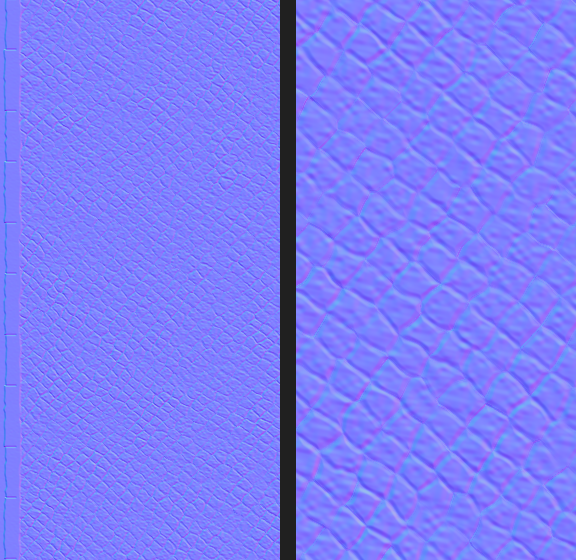
Left: the whole. Right: its middle third, enlarged.
Give the GLSL for this texture map, as a WebGL 1 fragment shader.

```glsl
precision highp float;
// Normal map of diagonal cobblestone paving with a kerb along the left side.

uniform vec2 u_resolution;

const vec2 STONE_SIZE = vec2(0.042, 0.036);
const float STONE_ANGLE = 0.66;
const float KERB_LEFT = 0.017;
const float KERB_RIGHT = 0.073;
const float KERB_PERIOD = 0.4;
const float SAMPLE_STEP = 0.0015;
const vec2 RELIEF_GAIN = vec2(0.9, 1.1);

float hash(vec2 p) {
  return fract(sin(dot(p, vec2(127.1, 311.7))) * 43758.5453);
}

vec2 hash2(vec2 p) {
  return vec2(hash(p), hash(p + 57.3));
}

float noise(vec2 p) {
  vec2 i = floor(p);
  vec2 f = fract(p);
  f = f * f * (3.0 - 2.0 * f);
  float low = mix(hash(i), hash(i + vec2(1.0, 0.0)), f.x);
  float high = mix(hash(i + vec2(0.0, 1.0)), hash(i + vec2(1.0, 1.0)), f.x);
  return mix(low, high, f.y);
}

vec2 rotate(vec2 p, float angle) {
  float c = cos(angle);
  float s = sin(angle);
  return vec2(c * p.x - s * p.y, s * p.x + c * p.y);
}

// Jittered square cells: x is the gap to the nearest joint, y a tilt ramp.
vec2 stoneCell(vec2 q, float jitter) {
  vec2 cell = floor(q);
  float nearest = 9.0;
  float second = 9.0;
  float tilt = 0.0;
  for (int j = -1; j <= 1; j++) {
    for (int i = -1; i <= 1; i++) {
      vec2 id = cell + vec2(float(i), float(j));
      vec2 random = hash2(id) - 0.5;
      vec2 offset = q - id - 0.5 - jitter * random;
      float d = length(offset);
      if (d < nearest) {
        second = nearest;
        nearest = d;
        tilt = dot(offset, hash2(id + 19.0) - 0.5);
      } else {
        second = min(second, d);
      }
    }
  }
  return vec2(second - nearest, tilt);
}

// Fine grain, slightly wider than tall.
float grain(vec2 p) {
  vec2 q = rotate(p, 0.2);
  return 0.0007 * noise(q * vec2(50.0, 70.0))
       + 0.0012 * noise(q * vec2(115.0, 155.0) + 5.0);
}

float pavingHeight(vec2 p) {
  vec2 bend = vec2(noise(p * 3.0), noise(p * 3.0 + 31.0)) - 0.5;
  vec2 ripple = vec2(noise(p * 50.0), noise(p * 50.0 + 71.0)) - 0.5;
  vec2 q = rotate(p + 0.06 * bend + 0.006 * ripple, STONE_ANGLE);
  vec2 stone = stoneCell(q / STONE_SIZE, 0.3);
  float depth = mix(0.0004, 0.0018, noise(p * 14.0 + 13.0));
  return depth * smoothstep(0.0, 0.32, stone.x) + 0.0009 * stone.y + grain(p);
}

float groove(float d, float halfWidth) {
  return 1.0 - smoothstep(0.0, halfWidth, abs(d));
}

// Kerb blocks of two lengths with a ragged outer edge.
float kerbHeight(vec2 p) {
  float y = mod(p.y - 0.004, KERB_PERIOD);
  float joint = groove(min(y, KERB_PERIOD - y), 0.0055)
              + groove(y - 0.219, 0.0055);
  float span = smoothstep(KERB_LEFT, KERB_LEFT + 0.006, p.x)
             * (1.0 - smoothstep(0.054, 0.062, p.x));
  float ragged = 0.006 * (noise(vec2(p.y * 65.0, 4.0)) - 0.5);
  float shift = 0.004 * step(0.219, y);
  float edge = p.x - KERB_LEFT - ragged - shift;
  float rise = 0.0032 * smoothstep(-0.004, 0.004, edge);
  return rise - 0.0014 * joint * span + 0.12 * grain(p);
}

float surfaceHeight(vec2 p) {
  float border = KERB_RIGHT + 0.008 * (noise(vec2(p.y * 28.0, 9.0)) - 0.5);
  float paving = smoothstep(border - 0.005, border + 0.005, p.x);
  return mix(kerbHeight(p), pavingHeight(p), paving);
}

// Central differences turn the height into a unit normal.
vec3 surfaceNormal(vec2 p, float e, vec2 gain) {
  vec2 dx = vec2(e, 0.0);
  vec2 dy = vec2(0.0, e);
  vec2 slope = vec2(surfaceHeight(p + dx) - surfaceHeight(p - dx),
                    surfaceHeight(p + dy) - surfaceHeight(p - dy)) / (2.0 * e);
  return normalize(vec3(-slope * gain, 1.0));
}

void main() {
  vec2 p = gl_FragCoord.xy / u_resolution.x;
  vec3 normal = surfaceNormal(p, SAMPLE_STEP, RELIEF_GAIN);
  gl_FragColor = vec4(0.5 + 0.5 * normal, 1.0);
}
```
